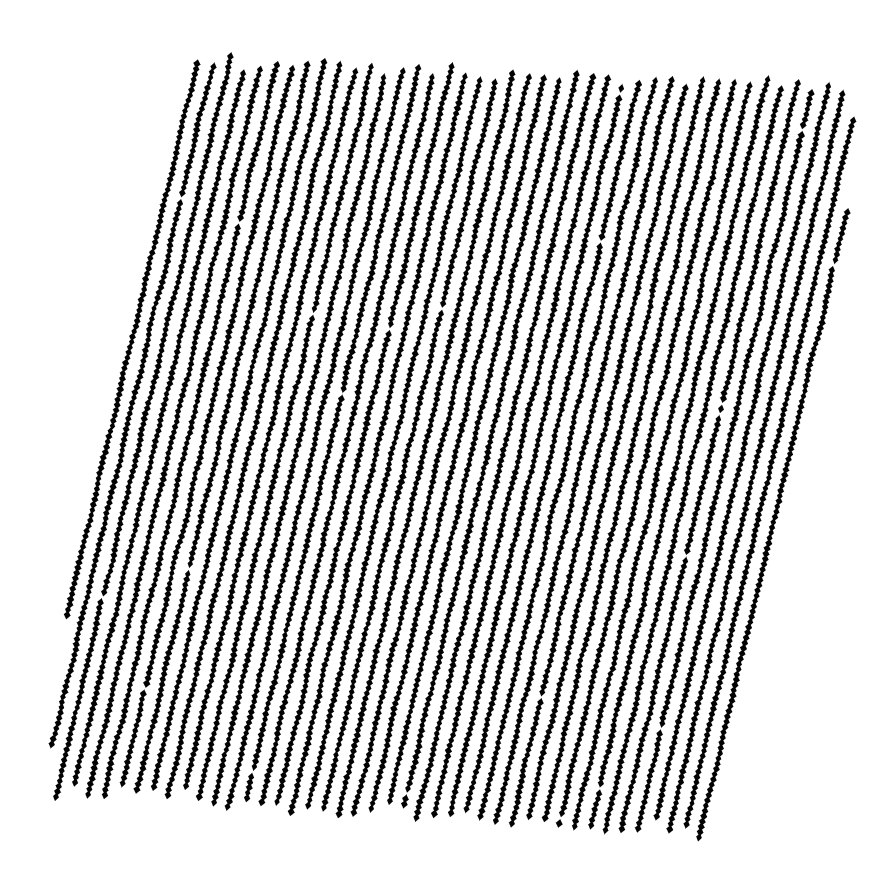
This pattern is drawn by a Shadertoy shader. Its source:

```glsl
// Tilted panel of 44 slanted beaded ink lines with ragged ends and rare breaks, on white.

float hash(vec2 p) {
    vec3 q = fract(vec3(p.xyx) * 0.1031);
    q += dot(q, q.yzx + 33.33);
    return fract((q.x + q.y) * q.z);
}

// Gradient noise along one line; each row has its own gradients.
float gradientNoise(float t, float row) {
    float cell = floor(t), f = t - cell;
    float g0 = hash(vec2(cell, row)) * 2.0 - 1.0;
    float g1 = hash(vec2(cell + 1.0, row)) * 2.0 - 1.0;
    return mix(g0 * f, g1 * (f - 1.0), f * f * f * (f * (f * 6.0 - 15.0) + 10.0));
}

float diamond(vec2 p, vec2 radius) {
    p = abs(p) / radius;
    return (p.x + p.y - 1.0) * radius.x * radius.y / length(radius);
}

// Ragged outline of the panel; the blank margin lets the canvas tile.
bool insidePanel(vec2 p, float line) {
    float top = 53.0 + 0.57 * line + 13.0 * (hash(vec2(line, 301.0)) - 0.5);
    float bottom = 676.0 + 0.87 * line + 15.0 * (hash(vec2(line, 302.0)) - 0.5);
    return p.y > top && p.y < bottom
        && p.x > 113.8 - 0.108 * p.y && p.x < 737.0 - 0.06 * p.y;
}

void mainImage(out vec4 fragColor, in vec2 fragCoord) {
    // Canvas is 768 units across, y pointing down.
    vec2 uv = fragCoord / iResolution.xy;
    vec2 p = 768.0 * vec2(uv.x, 1.0 - uv.y);
    float pixel = 768.0 / min(iResolution.x, iResolution.y);

    // Nearest slanted line.
    float slant = 0.236, spacing = 13.65;
    float line = clamp(round((p.x - 170.0 + slant * (p.y - 50.0)) / spacing), 0.0, 43.0);
    vec2 along = normalize(vec2(-slant, 1.0));
    vec2 across = vec2(along.y, -along.x);

    // Overlapping diamond beads strung along the line.
    float pitch = 4.5;
    float phase = hash(vec2(line, 303.0));
    float nearest = round(p.y / pitch - phase);
    float dist = 100.0;
    for (float k = -2.0; k <= 2.0; k++) {
        float bead = nearest + k;
        float y = (bead + phase) * pitch;
        vec2 center = vec2(170.0 + line * spacing - slant * (y - 50.0), y);
        bool broken = hash(vec2(bead + 17.0, line + 401.0)) < 0.004;
        if (broken || !insidePanel(center, line)) continue;

        // Slow drift, small jitter and uneven ink.
        center.x += 2.4 * gradientNoise(y / 42.0, line + 50.0)
                  + 0.8 * (hash(vec2(bead, line + 120.0)) - 0.5);
        float size = 1.0 + 0.25 * (hash(vec2(bead, line + 190.0)) - 0.5)
                   + 0.25 * gradientNoise(y / 25.0, line + 250.0);
        vec2 offset = p - center;
        vec2 local = vec2(dot(offset, across), dot(offset, along));
        dist = min(dist, diamond(local, vec2(2.75 * size, 3.8)));
    }

    float ink = clamp(0.5 - dist / pixel, 0.0, 1.0);
    fragColor = vec4(mix(vec3(1.0), vec3(0.01), ink), 1.0);
}
```
